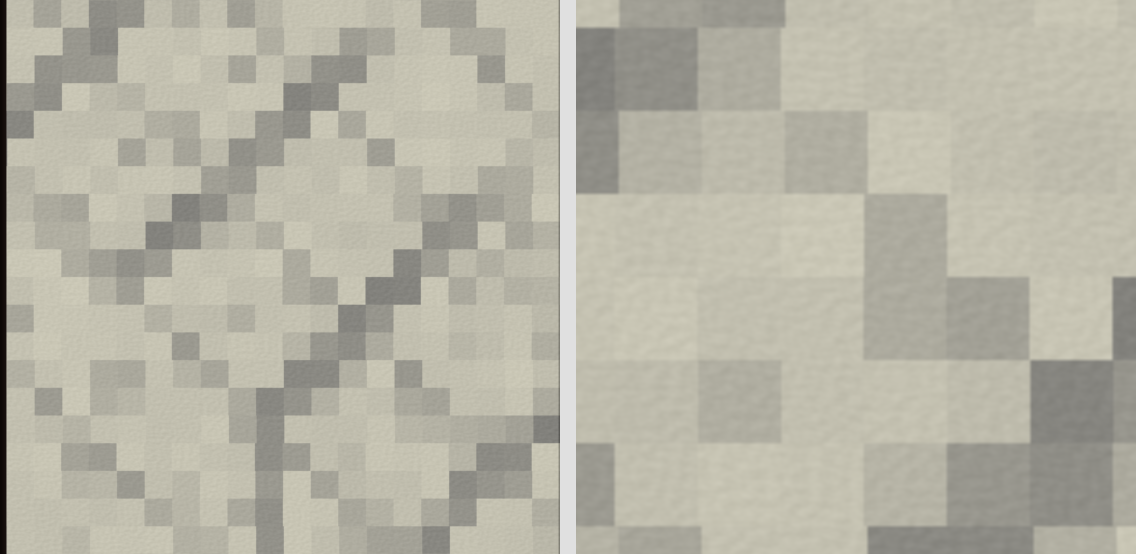
Left, the full canvas; right, a detail of the centre.
This pattern is drawn by a WebGL 1 fragment shader. Its source:

```glsl
precision highp float;

uniform vec2 u_resolution;

const vec3 PALE = vec3(0.812, 0.800, 0.728);
const vec3 SLATE = vec3(0.495, 0.492, 0.475);
const vec3 BORDER = vec3(0.045, 0.025, 0.02);

const float CELLS = 20.0;          // cells across and up
const float CELL_SOFTNESS = 0.03;  // half width of a cell edge, in cells
const float ROW_JITTER = 0.09;     // sideways shift of rows, in cells
const float BORDER_WIDTH = 0.0115;
const float RIGHT_RIM = 0.0025;

const float RISING_PERIOD = 10.0;
const float RISING_OFFSET = 4.5;
const float FALLING_PERIOD = 7.0;
const float VEIN_WANDER = 1.3;
const float TRUNK_X = 9.5;
const float TRUNK_TOP = 5.0;
const float SPECKLE_SHARE = 0.11;

const float GRAIN_SCALE = 150.0;
const float GRAIN_STRENGTH = 0.035;

float hash(vec2 p) {
  vec3 q = fract(p.xyx * 0.1031);
  q += dot(q, q.yzx + 33.33);
  return fract((q.x + q.y) * q.z);
}

float cornerSlope(vec2 corner, vec2 offset) {
  float angle = 6.28319 * hash(corner);
  return dot(vec2(cos(angle), sin(angle)), offset);
}

float gradientNoise(vec2 p) {
  vec2 i = floor(p);
  vec2 f = p - i;
  vec2 w = f * f * f * (f * (f * 6.0 - 15.0) + 10.0);
  vec2 e = vec2(1.0, 0.0);
  float low = mix(cornerSlope(i, f), cornerSlope(i + e.xy, f - e.xy), w.x);
  float high = mix(cornerSlope(i + e.yx, f - e.yx), cornerSlope(i + e.xx, f - e.xx), w.x);
  return mix(low, high, w.y);
}

// Distance to the nearest of a set of evenly spaced lines
float lineDistance(float x, float offset, float period) {
  return abs(mod(x - offset + 0.5 * period, period) - 0.5 * period);
}

// Darkness of one cell: 0 is pale, 1 is slate
float cellTone(vec2 id) {
  vec2 c = id + 0.5;
  float shade = hash(id + 11.0);
  float patchy = 0.5 + 0.6 * gradientNoise(c * 0.31 + 7.0);
  float tone = 0.02 + 0.23 * mix(shade, patchy, 0.45);

  // Scattered grey cells
  float speckle = step(1.0 - SPECKLE_SHARE, hash(id + 37.0));
  tone = max(tone, speckle * (0.28 + 0.25 * shade));

  // Faint falling veins and strong rising ones
  vec2 diagonal = vec2(c.x - c.y, c.x + c.y);
  float wander = VEIN_WANDER * gradientNoise(c * 0.23 + 3.0);
  float falling = 1.0 - smoothstep(0.3, 1.2, lineDistance(diagonal.y + wander, 0.0, FALLING_PERIOD));
  tone = max(tone, falling * (0.25 + 0.45 * hash(id + 53.0)));

  float rising = 1.0 - smoothstep(0.5, 1.5, lineDistance(diagonal.x + wander, RISING_OFFSET, RISING_PERIOD));
  float reach = smoothstep(11.0, 15.0, diagonal.y) * (1.0 - smoothstep(28.0, 36.0, diagonal.y));
  float depth = 0.65 + 0.35 * hash(id + 71.0);
  tone = max(tone, rising * reach * depth);

  // Upright trunk where the veins join
  float trunk = step(abs(c.x - TRUNK_X), 0.5) * step(c.y, TRUNK_TOP);
  return max(tone, trunk * (0.65 + 0.2 * shade));
}

float softStep(float f) {
  return smoothstep(0.5 - CELL_SOFTNESS, 0.5 + CELL_SOFTNESS, f);
}

float rowTone(float x, float row) {
  float shifted = x - 0.5 + ROW_JITTER * (hash(vec2(row, 91.0)) - 0.5);
  float column = floor(shifted);
  return mix(cellTone(vec2(column, row)), cellTone(vec2(column + 1.0, row)), softStep(shifted - column));
}

// Fine paper relief, lit from the upper left
float paperGrain(vec2 p) {
  vec2 q = p * GRAIN_SCALE * vec2(0.8, 1.15);
  vec2 light = vec2(-0.25, 0.3);
  float relief = gradientNoise(q + light) - gradientNoise(q - light);
  return 0.6 * relief + 0.4 * gradientNoise(q * 1.9 + 40.0);
}

void main() {
  vec2 uv = gl_FragCoord.xy / u_resolution;
  vec2 p = gl_FragCoord.xy / u_resolution.x;
  float pixel = 1.0 / u_resolution.x;

  // Cells with softened edges
  float x = (uv.x - BORDER_WIDTH) / (1.0 - BORDER_WIDTH) * CELLS;
  float y = uv.y * CELLS - 0.5;
  float row = floor(y);
  float tone = mix(rowTone(x, row), rowTone(x, row + 1.0), softStep(y - row));

  vec3 color = mix(PALE, SLATE, tone);
  color += GRAIN_STRENGTH * paperGrain(p);

  // Dark left border and thin right rim
  color *= 1.0 - 0.3 * smoothstep(-pixel, pixel, uv.x - 1.0 + RIGHT_RIM);
  float inside = smoothstep(-pixel, pixel, uv.x - BORDER_WIDTH);
  vec3 border = BORDER + vec3(0.05, 0.04, 0.035) * smoothstep(0.0, BORDER_WIDTH, uv.x);
  gl_FragColor = vec4(mix(border, color, inside), 1.0);
}
```
